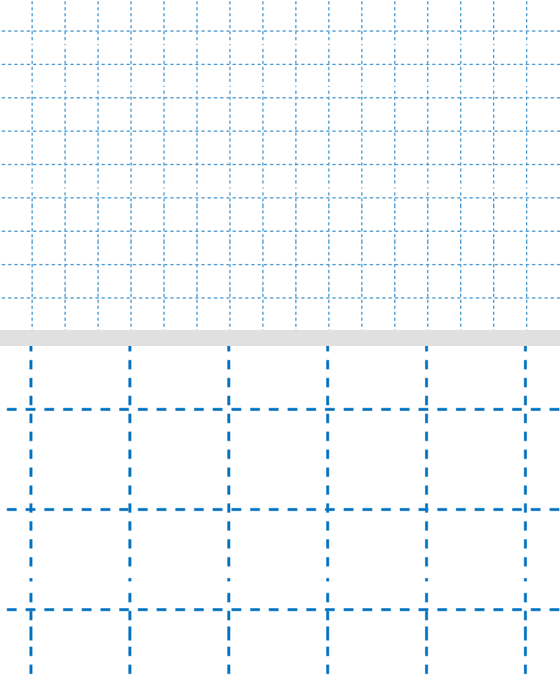
Top: the whole. Bottom: its middle third, enlarged.
Write a Shadertoy shader that draws this pattern.

```glsl
// Dashed blue square grid on white paper, 16 columns by 9 rows of fine lines.

// Share of a soft pixel covered by a band of the given half width.
float coverage(float dist, float halfWidth, float pixel) {
    float lo = max(dist - 0.5 * pixel, -halfWidth);
    float hi = min(dist + 0.5 * pixel, halfWidth);
    return max(hi - lo, 0.0) / pixel;
}

// Signed distance to the nearest of count evenly spaced lines.
float lineDistance(float x, float first, float pitch, float count) {
    float index = clamp(round((x - first) / pitch), 0.0, count - 1.0);
    return x - first - index * pitch;
}

// Dashes along an axis; stretch scales the length of the current dash.
float dashes(float t, float period, float stretch, float pixel) {
    return coverage((fract(t) - 0.5) * period, 0.26 * period * stretch, pixel);
}

// Dash rows broken to a dot or stretched, shared by all columns.
float dashStretch(float row) {
    float stretch = 1.0;
    float dots[3] = float[3](0.439, 0.735, 0.863);
    float longs[3] = float[3](0.117, 0.26, 0.38);
    for (int i = 0; i < 3; i++) {
        if (row == floor(dots[i] / 0.0181 - 0.29)) stretch = 0.35;
        if (row == floor(longs[i] / 0.0181 - 0.29)) stretch = 1.5;
    }
    return stretch;
}

void mainImage(out vec4 fragColor, in vec2 fragCoord) {
    vec2 p = fragCoord / iResolution.y;
    float pixel = 1.35 / iResolution.y;

    // Upright lines
    float along = p.y / 0.0181 - 0.29;
    float upright = coverage(lineDistance(p.x, 0.0974, 0.0999, 16.0), 0.00145, pixel)
                  * dashes(along, 0.0181, dashStretch(floor(along)), pixel);

    // Level lines
    float level = coverage(lineDistance(p.y, 0.0971, 0.1011, 9.0), 0.00145, pixel)
                * dashes(p.x / 0.0189 - 0.06, 0.0189, 1.0, pixel);

    // Blue ink on white
    float ink = max(upright, level);
    fragColor = vec4(mix(vec3(1.0), vec3(0.0, 0.44, 0.75), ink), 1.0);
}
```
